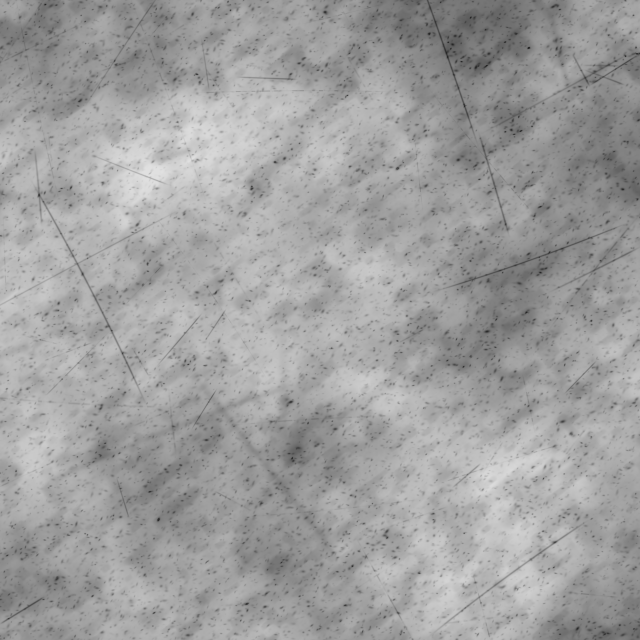
A Shadertoy shader for this texture:

```glsl
// Worn grey film: cloudy mottling with soft slanted blotches, peppered by
// small dark specks and crossed by scratches. Layers are built from value
// noise, jittered grids of soft dots and randomly placed bent segments.

// Integer hash: three random values in 0..1 per cell and seed
vec3 hash3(vec2 cell, float seed) {
    uvec3 v = uvec3(ivec3(cell, seed)) * 1664525u + 1013904223u;
    v.x += v.y * v.z; v.y += v.z * v.x; v.z += v.x * v.y;
    v ^= v >> 16u;
    v.x += v.y * v.z; v.y += v.z * v.x; v.z += v.x * v.y;
    return vec3(v >> 8u) / 16777215.0;
}

mat2 rotation(float angle) {
    float c = cos(angle), s = sin(angle);
    return mat2(c, -s, s, c);
}

float valueNoise(vec2 p, float seed) {
    vec2 i = floor(p), f = fract(p);
    f = f * f * f * (f * (f * 6.0 - 15.0) + 10.0);
    float bottom = mix(hash3(i, seed).x, hash3(i + vec2(1, 0), seed).x, f.x);
    float top = mix(hash3(i + vec2(0, 1), seed).x, hash3(i + vec2(1, 1), seed).x, f.x);
    return mix(bottom, top, f.y);
}

float clouds(vec2 p) {
    float sum = 0.0, weight = 0.5;
    for (int octave = 0; octave < 5; octave++) {
        sum += weight * valueNoise(p, float(octave));
        p = rotation(0.6) * p * 2.03 + 7.3;
        weight *= 0.54;
    }
    return sum;
}

// Soft dark specks, one at most per grid cell, slightly stretched
float specks(vec2 p, float cells, float seed) {
    vec2 home = floor(p * cells);
    float dark = 0.0;
    for (int y = -1; y <= 1; y++)
    for (int x = -1; x <= 1; x++) {
        vec2 cell = home + vec2(x, y);
        vec3 place = hash3(cell, seed), look = hash3(cell, seed + 50.0);
        vec2 d = rotation(0.5 + 1.6 * (look.y - 0.5)) * (p - (cell + place.xy) / cells);
        float radius = mix(0.0012, 0.0024, look.x * look.x);
        d /= radius * vec2(1.0 + 0.9 * look.z, 0.9);
        dark += exp(-dot(d, d)) * place.z * place.z;
    }
    return dark;
}

// Bent segments: crisp, beaded or wide and blurred
float scratches(vec2 p, float aspect) {
    float dark = 0.0;
    for (int i = 0; i < 84; i++) {
        float id = float(i);
        vec3 place = hash3(vec2(id, 3), 200.0);
        vec3 form = hash3(vec2(id, 9), 201.0);
        vec3 look = hash3(vec2(id, 5), 202.0);

        // Three families: rising, steep falling, nearly level
        float angle = form.x < 0.42 ? 0.65 : form.x < 0.76 ? -1.2 : -0.12;
        angle += (form.y - 0.5) * 0.75;
        float halfLength = mix(0.03, 0.27, form.z * form.z * form.z);
        vec2 q = rotation(angle) * (p - place.xy * vec2(aspect, 1.0));
        float across = q.y + (place.z - 0.5) * 0.35 * q.x * q.x;
        float along = q.x / halfLength;

        bool crisp = i < 24, blurred = i >= 70;
        float width = blurred ? mix(0.004, 0.008, look.x) : mix(0.0009, 0.0016, look.x);
        float strength = crisp ? mix(0.10, 0.23, look.y) : mix(0.035, 0.085, look.y);
        float line = exp(-across * across / (width * width));
        line *= 1.0 - smoothstep(0.65, 1.0, abs(along));
        line *= mix(1.0, 0.5 + 0.5 * along, look.z * 0.7);
        if (!crisp && !blurred && line > 0.01)
            line *= 0.35 + 1.4 * smoothstep(0.35, 0.8, valueNoise(vec2(q.x * 170.0, id), 77.0));
        dark += line * strength;
    }
    return dark;
}

void mainImage(out vec4 fragColor, in vec2 fragCoord) {
    vec2 p = fragCoord / iResolution.y;
    float aspect = iResolution.x / iResolution.y;
    vec2 fromCentre = p - vec2(0.5 * aspect, 0.5);

    // Cloudy ground, lighter in the middle
    float grey = 0.70 + 0.56 * (clouds(p * 4.0 + 11.0) - 0.52);
    grey -= 0.23 * dot(fromCentre, fromCentre);

    // Blotches leaning up to the right
    vec2 slanted = rotation(0.65) * p;
    float blotch = smoothstep(0.45, 0.95, valueNoise(slanted * vec2(24.0, 42.0), 31.0));
    blotch += 0.6 * smoothstep(0.5, 0.95, valueNoise(slanted * vec2(55.0, 90.0), 32.0));
    grey -= 0.085 * blotch;

    // Specks gather where the blotches are
    float pepper = specks(p, 52.0, 100.0) + 0.85 * specks(p, 78.0, 101.0);
    pepper += 0.5 * specks(p, 115.0, 102.0);
    grey -= min(0.27 * pepper * (0.7 + 0.6 * blotch), 0.34);

    grey -= min(scratches(p, aspect), 0.3);
    grey += 0.012 * (valueNoise(p * 260.0, 41.0) - 0.5);
    fragColor = vec4(vec3(clamp(grey, 0.15, 0.88)), 1.0);
}
```
